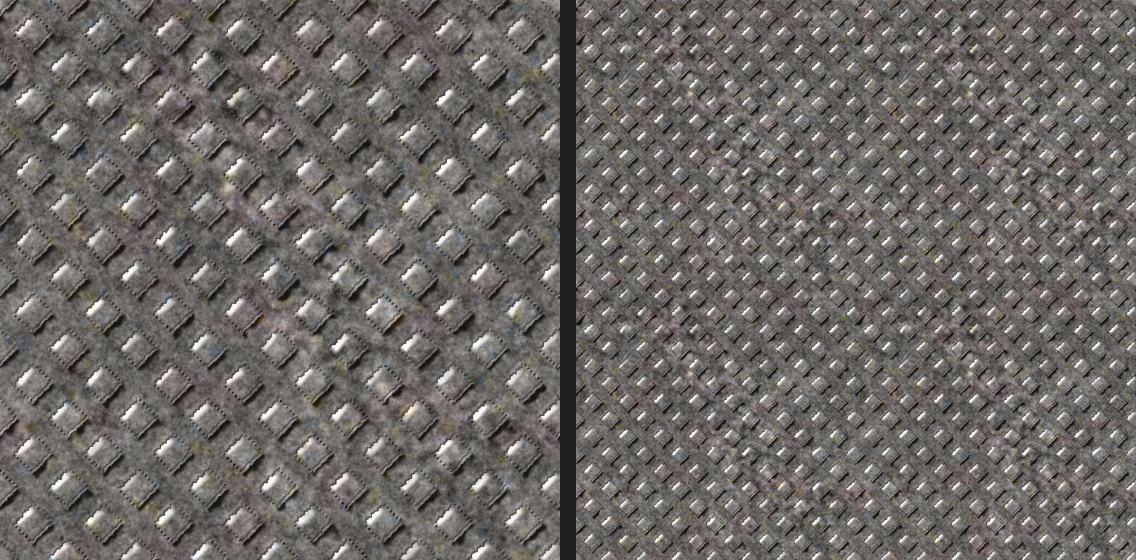
Left, the tile; right, the same tile 2 across and 2 down.
Give the GLSL for this texture, as a Shadertoy shader.

```glsl
// Worn steel tread plate: 8 by 8 cells, each with a raised diamond at its centre and one at its corner.
// A lattice turned by 45 degrees gives every stud local axes, along which gleam, rim and shadow are laid.
// Wrapping cellular noise adds the grime, stains and ragged edges.

const float REPEATS = 8.0;

vec3 hash3(ivec2 cell, int seed) {
    uvec3 v = uvec3(cell, seed) * 1664525u + 1013904223u;
    for (int i = 0; i < 2; i++) {
        v.x += v.y * v.z;
        v.y += v.z * v.x;
        v.z += v.x * v.y;
        v ^= v >> 16;
    }
    return vec3(v >> 8) / float(1 << 24);
}

// Signed soft bumps on jittered cells, wrapping after n cells
float cellNoise(vec2 uv, float n) {
    vec2 p = uv * n, base = floor(p);
    float sum = 0.0;
    for (int j = -1; j <= 1; j++)
    for (int i = -1; i <= 1; i++) {
        vec2 cell = base + vec2(i, j);
        vec3 rnd = hash3(ivec2(mod(cell + 0.5, n)), int(n));
        vec2 d = p - cell - rnd.xy;
        float k = max(1.0 - dot(d, d), 0.0);
        sum += (2.0 * rnd.z - 1.0) * k * k * k;
    }
    return sum;
}

// Strip around a centre line, with soft sides
float band(float x, float centre, float halfWidth, float soft) {
    return 1.0 - smoothstep(halfWidth - soft, halfWidth + soft, abs(x - centre));
}

void mainImage(out vec4 fragColor, in vec2 fragCoord) {
    vec2 uv = fragCoord / iResolution.xy;
    float aa = REPEATS * 1.2 / iResolution.y;

    // Noise layers, rougher where the plate is worn
    float broad = cellNoise(uv, 11.0);
    float blotch = cellNoise(uv, 29.0);
    float mottle = cellNoise(uv, 61.0);
    float pits = cellNoise(uv, 127.0);
    float grain = cellNoise(uv, 251.0);
    float worn = smoothstep(-0.2, 0.5, cellNoise(uv, 4.0) + 0.3 * broad);
    float grime = 0.05 * broad + (0.05 + 0.06 * worn) * blotch
                + (0.06 + 0.08 * worn) * mottle + 0.08 * pits + 0.08 * grain;

    // Stud lattice: local x runs to the lower right, local y to the upper right
    vec2 s = uv * REPEATS - vec2(0.47, 0.53);
    vec2 q = vec2(s.x - s.y, s.x + s.y);
    vec2 id = floor(q + 0.5);
    vec2 l = q - id + 0.012 * vec2(mottle + pits, blotch - pits);
    vec2 centre = mod(vec2(id.x + id.y, id.y - id.x) + 0.5, 2.0 * REPEATS);
    vec3 rnd = hash3(ivec2(centre), 7);
    float ripple = 0.012 * sin(37.0 * l.y + 6.28 * rnd.x)
                 + 0.008 * sin(73.0 * l.y + 6.28 * rnd.y);
    float across = abs(l.y);

    // Plate and raised face
    float tone = 0.395 + grime;
    float face = band(max(abs(l.x), across), 0.0, 0.275, 0.012 + aa);
    float slope = smoothstep(0.17, 0.27, across);
    tone += face * (0.075 - 0.16 * l.x - 0.07 * slope);
    float span = 1.0 - smoothstep(0.22, 0.31, across);
    tone += 0.13 * span * band(l.x, -0.32, 0.03, 0.05);

    // Cast shadow, deepest at the foot of the lower right side
    float shadow = smoothstep(0.285, 0.31, l.x + 0.5 * ripple)
                 * (1.0 - smoothstep(0.32, 0.44, l.x + 0.05 * mottle));
    shadow *= 1.0 - smoothstep(0.25, 0.34, abs(l.y + 0.02));
    tone = mix(tone, 0.07, 0.95 * shadow);

    // Lower right groove and its pale rim
    float edge = band(across, 0.0, 0.26, 0.02 + aa);
    tone = mix(tone, 0.17, 0.75 * edge * band(l.x + 0.4 * ripple, 0.232, 0.012, 0.008 + aa));
    tone += 0.10 * edge * band(l.x, 0.267, 0.014, aa);

    // Gleam inside the upper left side, strongest toward the left corner
    float gleam = smoothstep(-0.26, -0.225, l.x + ripple)
                * (1.0 - smoothstep(-0.20, -0.09, l.x + 0.04 * blotch));
    gleam *= 1.0 - smoothstep(0.14, 0.27, abs(l.y + 0.03));
    gleam *= 0.75 + 0.35 * rnd.z - 0.7 * l.y + 0.25 * mottle;
    tone = mix(tone, 0.97, clamp(gleam, 0.0, 1.0));

    // Ragged dark lip behind the gleam
    tone = mix(tone, 0.14, 0.8 * edge * band(l.x + ripple, -0.265, 0.012, 0.008 + aa));

    // Teeth along the two remaining sides, each with a lit flank
    float phase = 68.0 * l.x + 6.28 * rnd.y + 1.5 * sign(l.y);
    float sides = band(across, 0.285, 0.025, 0.012 + aa) * band(l.x, 0.0, 0.27, 0.03);
    float ragged = 0.75 + 0.5 * blotch + 0.4 * pits;
    tone -= 0.30 * sides * ragged * smoothstep(0.1, 0.8, sin(phase));
    tone += 0.09 * sides * smoothstep(0.3, 0.9, sin(phase + 2.4));

    // Warm grey metal with rust, ochre and blue stains
    tone = clamp(tone, 0.05, 0.98);
    vec3 color = tone + vec3(0.010, 0.0, -0.012);
    float rust = smoothstep(0.15, 0.7, cellNoise(uv, 13.0) + 0.3 * blotch);
    float ochre = smoothstep(0.5, 0.9, cellNoise(uv, 37.0) + 0.25 * broad);
    float blue = smoothstep(0.6, 0.95, cellNoise(uv, 43.0));
    color += rust * vec3(0.012, -0.022, -0.012);
    color += ochre * vec3(0.03, 0.02, -0.04) + blue * vec3(-0.03, 0.0, 0.035);
    fragColor = vec4(clamp(color, 0.0, 1.0), 1.0);
}
```
